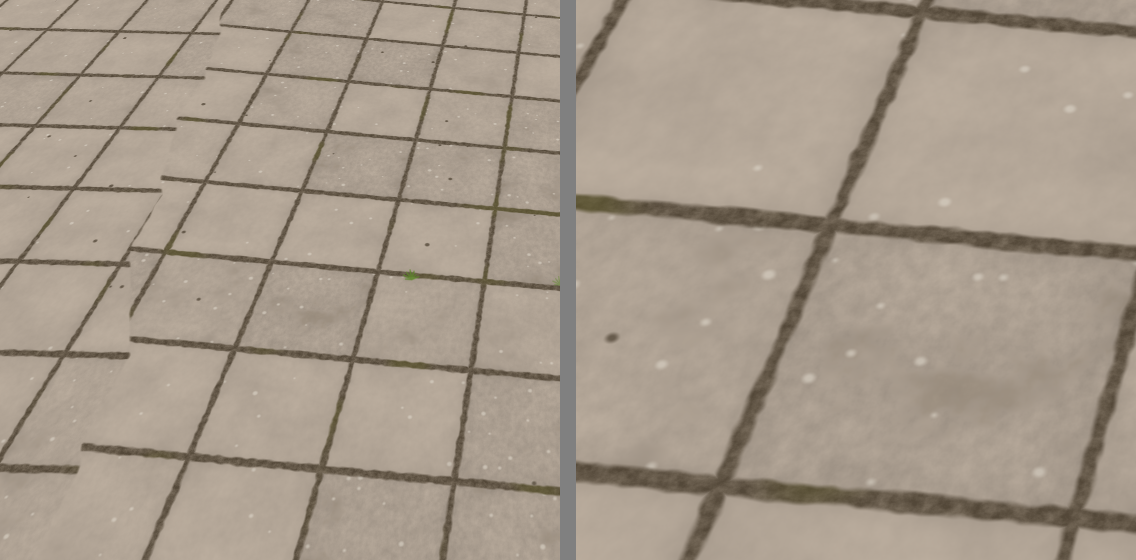
Left, the full canvas; right, a detail of the centre.
Write a WebGL 1 fragment shader that draws this texture.

```glsl
precision highp float;
// Square concrete pavers receding in perspective, split by a stepped seam between two grids.
// Each side maps the canvas to paver units, where fract gives the joints and floor the
// identity of a paver; gradient noise adds grain, stains, ragged edges and joint soil.
uniform vec2 u_resolution;

const vec3 PALE = vec3(0.725, 0.672, 0.612);
const vec3 GREY = vec3(0.655, 0.606, 0.553);
const vec3 STAIN = vec3(0.54, 0.49, 0.425);
const vec3 SOIL = vec3(0.31, 0.265, 0.205);
const vec3 SAND = vec3(0.49, 0.44, 0.375);
const vec3 MOSS = vec3(0.36, 0.34, 0.17);
const vec3 LEAF = vec3(0.36, 0.52, 0.16);

float hash(vec2 p) {
  vec3 q = fract(vec3(p.xyx) * 0.1031);
  q += dot(q, q.yzx + 33.33);
  return fract((q.x + q.y) * q.z);
}

float cornerSlope(vec2 cell, vec2 offset) {
  float angle = 6.2832 * hash(cell);
  return dot(vec2(cos(angle), sin(angle)), offset);
}

float gradientNoise(vec2 p) {
  vec2 i = floor(p), f = fract(p), e = vec2(1.0, 0.0);
  vec2 w = f * f * f * (f * (f * 6.0 - 15.0) + 10.0);
  float low = mix(cornerSlope(i, f), cornerSlope(i + e, f - e), w.x);
  float high = mix(cornerSlope(i + e.yx, f - e.yx), cornerSlope(i + 1.0, f - 1.0), w.x);
  return 1.4 * mix(low, high, w.y);
}

float fbm(vec2 p) {
  float sum = 0.0, gain = 0.55;
  for (int i = 0; i < 4; i++) {
    sum += gain * gradientNoise(p);
    p = p * 2.1 + 17.3;
    gain *= 0.55;
  }
  return sum;
}

// Solves the perspective p = (origin + across*u + away*v) / (1 + depth*v).
vec2 toGrid(vec2 p, vec2 origin, vec2 across, vec2 away, float depth) {
  vec2 k = away - depth * p, q = p - origin;
  float det = across.x * k.y - across.y * k.x;
  return vec2(q.x * k.y - q.y * k.x, across.x * q.y - across.y * q.x) / det;
}

// Sparse round flecks, one candidate per cell.
float flecks(vec2 p, float density, float soft) {
  vec2 cell = floor(p);
  vec2 centre = 0.3 + 0.4 * vec2(hash(cell + 5.1), hash(cell + 9.7));
  float radius = mix(0.07, 0.2, hash(cell + 2.3));
  float shown = step(1.0 - density, hash(cell + 31.0));
  return shown * (1.0 - smoothstep(radius - soft, radius + soft, length(fract(p) - centre)));
}

vec3 paving(vec2 grid, float seed, float wear, float pixel) {
  vec2 g = grid + seed;
  vec2 ragged = g + 0.009 * vec2(gradientNoise(g * 17.0), gradientNoise(g * 17.0 + 40.0));
  vec2 id = floor(ragged);
  vec2 edge = abs(fract(ragged + 0.5) - 0.5);

  // Paver face: own tone, broad clouds, grain and pits.
  float tone = hash(id + 3.7);
  float worn = smoothstep(0.45, 1.0, tone * 0.75 + wear);
  float cloud = fbm(g * 2.3 + tone * 20.0);
  float grain = fbm(g * vec2(19.0, 15.0));
  vec3 face = mix(PALE, GREY, clamp(0.25 + 0.55 * worn + 0.7 * cloud, 0.0, 1.0));
  face *= 1.0 + (0.025 + 0.06 * worn) * grain;
  face = mix(face, STAIN, 0.45 * worn * smoothstep(0.2, 0.65, cloud + 0.35 * grain));
  face = mix(face, vec3(0.85, 0.82, 0.77), 0.65 * flecks(g * 11.0, 0.035 + 0.05 * worn, 0.12));
  face = mix(face, SOIL, 0.75 * flecks(g * 9.0 + 60.0, 0.008, 0.1));

  // Joints: dirty shoulders, then soil with sand and a little moss.
  float nearest = min(edge.x, edge.y);
  face *= 1.0 - 0.10 * exp(-nearest * 22.0);
  float soft = max(0.012, pixel);
  vec2 halfWidth = vec2(0.023, 0.031) + 0.007 * gradientNoise(g * 5.0 + 8.0);
  vec2 cover = 1.0 - smoothstep(halfWidth - soft, halfWidth + soft, edge);
  float crumbs = clamp(0.36 + 0.8 * fbm(g * 23.0 + 11.0), 0.0, 1.0);
  vec3 joint = mix(SOIL, SAND, crumbs);
  joint = mix(joint, MOSS, 0.6 * smoothstep(0.15, 0.6, gradientNoise(g * 1.7 + 4.0)));
  return mix(face, joint, 0.95 * max(cover.x, cover.y));
}

float ramp(float t, float from, float to) {
  return clamp((t - from) / (to - from), 0.0, 1.0);
}

// Horizontal position of the seam at a distance t below the top.
float seamAt(float t) {
  return 0.393 - 0.026 * ramp(t, 0.059, 0.124) - 0.051 * ramp(t, 0.141, 0.212)
    - 0.028 * ramp(t, 0.222, 0.316) - 0.056 * ramp(t, 0.349, 0.445)
    - 0.087 * ramp(t, 0.634, 0.794) - 0.088 * ramp(t, 0.831, 1.0);
}

// A fan of short tapering blades growing from the origin.
float weed(vec2 p, float size, float pixel) {
  float cover = 0.0;
  for (int i = 0; i < 7; i++) {
    float k = float(i), angle = 0.3 + 0.48 * k;
    vec2 tip = size * mix(0.55, 1.0, hash(vec2(k, 4.0))) * vec2(cos(angle), sin(angle));
    float h = clamp(dot(p, tip) / dot(tip, tip), 0.0, 1.0);
    float radius = size * 0.14 * (1.0 - 0.6 * h);
    cover = max(cover, 1.0 - smoothstep(radius - pixel, radius + pixel, length(p - tip * h)));
  }
  return cover;
}

void main() {
  vec2 p = gl_FragCoord.xy / u_resolution;
  p.y = 1.0 - p.y;
  float pixel = 1.0 / min(u_resolution.x, u_resolution.y);
  vec2 left = toGrid(p, vec2(-0.0885, 0.6276), vec2(0.2031, 0.0052), vec2(0.1254, -0.1068), 0.115);
  vec2 right = toGrid(p, vec2(0.4193, 0.6224), vec2(0.2109, 0.0195), vec2(0.1198, -0.103), 0.111);
  float wear = 0.3 * p.x + 0.15 * p.y;
  vec3 leftSide = paving(left, 50.0, wear, pixel * (1.0 + 0.115 * left.y) / 0.17);
  vec3 rightSide = paving(right, 20.0, wear, pixel * (1.0 + 0.111 * right.y) / 0.17);
  float seam = seamAt(p.y) + 0.003 * gradientNoise(vec2(p.y * 45.0, 2.0));
  vec3 color = mix(leftSide, rightSide, smoothstep(-0.003, 0.003, p.x - seam));
  vec2 up = vec2(1.0, -1.0);
  float plants = max(weed((p - vec2(0.735, 0.498)) * up, 0.017, pixel),
    0.6 * weed((p - vec2(1.0, 0.508)) * up, 0.015, pixel));
  color = mix(color, LEAF, 0.85 * plants);
  gl_FragColor = vec4(color, 1.0);
}
```
